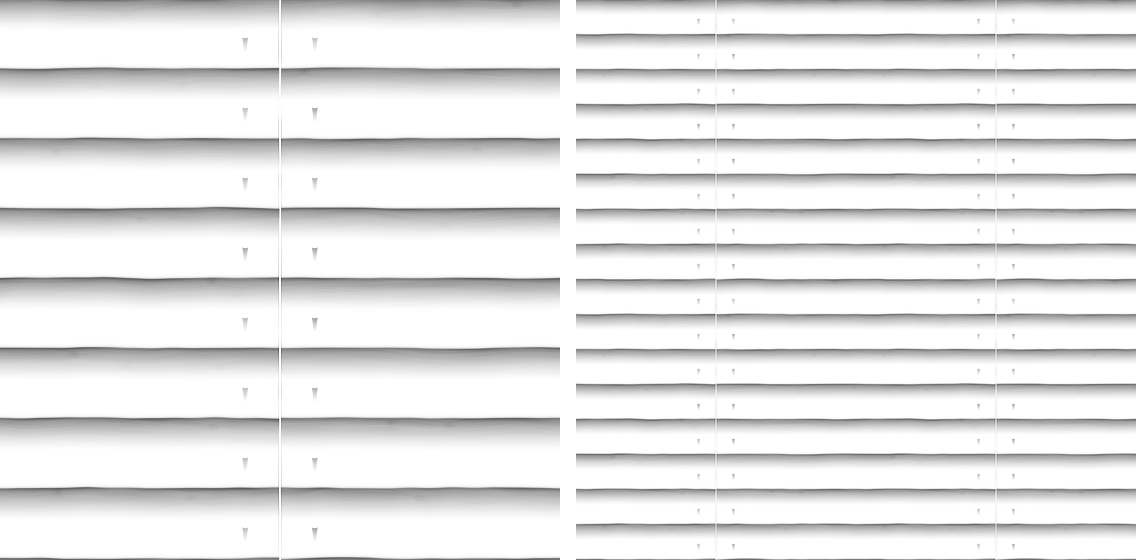
Left, the tile; right, the same tile 2 across and 2 down.
Give the GLSL for this texture, as a three.js fragment shader.

```glsl
// Shading of white lapped clapboards: eight rows, one butt seam and a pair of nails per row
#define ROWS 8.0
#define ROW_OFFSET 0.021
#define SHADOW_DEPTH 0.47
#define SHADOW_DARK 0.46
#define EDGE_WAVE 0.026
#define GRAIN 0.24
#define KNOTS 3
#define SEAM_X 0.5
#define SEAM_HALF 0.0017
#define NAIL_X 0.0622
#define NAIL_TOP 0.565
#define NAIL_LENGTH 0.2

varying vec2 vUv;

float hash(vec2 p) {
  vec3 q = fract(vec3(p.xyx) * 0.1031);
  q += dot(q, q.yzx + 33.33);
  return fract((q.x + q.y) * q.z);
}

// Value noise that repeats after a whole number of cells
float noise(vec2 p, vec2 period) {
  vec2 i = floor(p), f = fract(p);
  f = f * f * (3.0 - 2.0 * f);
  vec2 a = mod(i, period), b = mod(i + 1.0, period);
  return mix(mix(hash(a), hash(vec2(b.x, a.y)), f.x),
             mix(hash(vec2(a.x, b.y)), hash(b), f.x), f.y);
}

// Grain of one board, about zero; u runs along it, s down from its upper edge
float woodGrain(float u, float s, float row) {
  vec2 period = vec2(64.0, 1024.0);
  float knotShade = 0.0;
  float bend = 0.12 * noise(vec2(u * 7.0, s * 3.0 + row * 17.0), period);
  for (int k = 0; k < KNOTS; k++) {
    vec2 seed = vec2(float(k) * 7.0 + 3.0, row + 11.0);
    vec2 center = vec2(hash(seed), 0.03 + 0.25 * hash(seed + 40.0));
    vec2 q = (vec2(u, s) - center) * vec2(ROWS * 0.6, 1.0);
    float r = length(q);
    bend += q.y * 0.7 * exp(-r * r * 90.0);
    knotShade += (0.16 + 0.1 * cos(r * 160.0)) * exp(-r * r * 700.0);
  }
  float y = s + bend;
  float broad = noise(vec2(u * 5.0, y * 11.0 + row * 37.0), period);
  float fine = noise(vec2(u * 11.0, y * 44.0 + row * 83.0), period);
  float hair = noise(vec2(u * 23.0, y * 90.0 + row * 101.0), period);
  return GRAIN * (0.5 * broad + 0.35 * fine + 0.3 * hair - 0.575) + knotShade;
}

// Shadow below a lap, with its dark line and soft lip
float lapShade(float u, float s, float row) {
  float d = max(s, 0.0);
  float below = smoothstep(-0.018, 0.012, s);
  float shadow = SHADOW_DARK * pow(max(1.0 - d / SHADOW_DEPTH, 0.0), 1.5);
  shadow *= 1.0 + woodGrain(u, s, row);
  float wear = noise(vec2(u * 14.0, row * 5.0), vec2(64.0));
  float line = (0.1 + 0.24 * wear) * exp(-d * 55.0);
  float lip = 0.2 * exp(min(s, 0.0) * 60.0) * (1.0 - below);
  return (shadow + line) * below + lip;
}

// Tapered nail dent that fades downward, with a notched head
float nailShade(float x, float f, float row) {
  float side = step(SEAM_X, x);
  float dx = (abs(x - SEAM_X) - NAIL_X) * ROWS;
  float a = (f - NAIL_TOP + 6.0 * dx * dx) / NAIL_LENGTH;
  float halfWidth = mix(0.044, 0.02, clamp(a, 0.0, 1.0));
  float body = 1.0 - smoothstep(halfWidth - 0.014, halfWidth + 0.006, abs(dx));
  float fade = smoothstep(-0.04, 0.07, a) * max(1.0 - a, 0.0);
  float strength = 0.2 + 0.14 * hash(vec2(row + 5.0, side + 23.0));
  return strength * body * fade * (1.0 + 0.4 * exp(-abs(a) * 9.0));
}

void main() {
  // Row coordinates, counted downward; the board wraps around the sides
  float t = (1.0 - vUv.y) * ROWS + ROW_OFFSET;
  float u = fract(vUv.x - SEAM_X);
  float lap = floor(t + 0.5);
  float row = mod(lap, ROWS);

  // Gently uneven lap edge
  float wave = noise(vec2(u * 9.0, row * 3.0 + 1.0), vec2(64.0))
             + 0.4 * noise(vec2(u * 26.0, row * 3.0 + 30.0), vec2(64.0)) - 0.7;
  float shade = lapShade(u, t - lap - EDGE_WAVE * wave, row);
  shade += nailShade(vUv.x, fract(t), mod(floor(t), ROWS));

  // White butt seam with faint, patchy rims
  float wobble = noise(vec2(2.0, vUv.y * 24.0), vec2(8.0, 24.0)) - 0.5;
  float patches = noise(vec2(5.0, vUv.y * 40.0), vec2(8.0, 40.0));
  float seam = abs(vUv.x - SEAM_X - 0.0012 * wobble);
  float rim = 1.0 - smoothstep(0.0, 0.0016, abs(seam - SEAM_HALF - 0.0009));
  shade += 0.16 * patches * rim;
  shade *= smoothstep(SEAM_HALF - 0.001, SEAM_HALF + 0.0008, seam);

  gl_FragColor = vec4(vec3(clamp(1.0 - shade, 0.0, 1.0)), 1.0);
}
```
